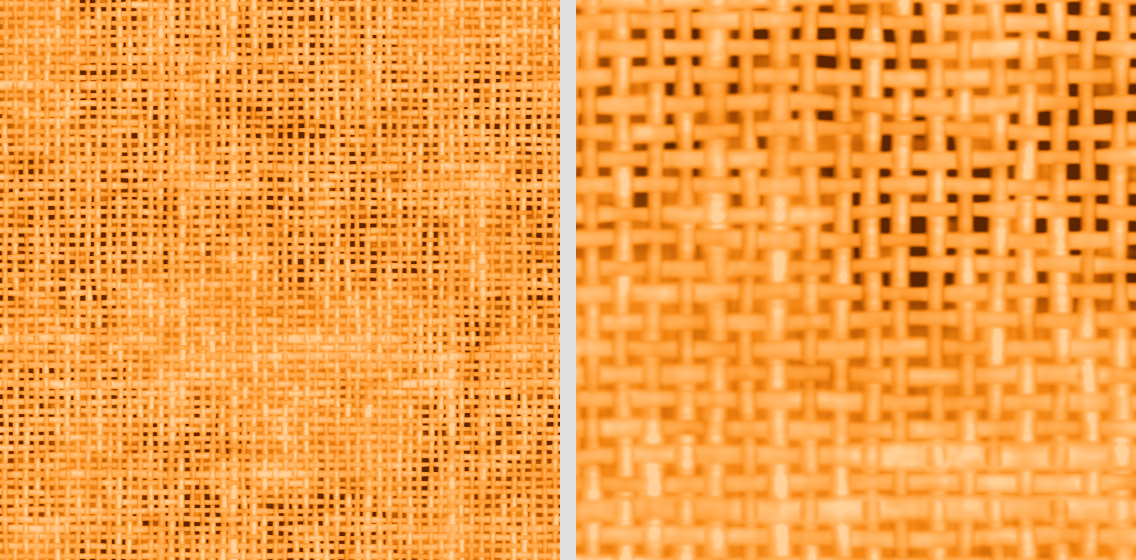
Left, the full canvas; right, a detail of the centre.
Write a Shadertoy shader that draws this texture.

```glsl
const float PI = 3.14159;
const float WARP_COUNT = 54.0;
const float WEFT_COUNT = 62.0;

// Tone ramp from deep gap to sunlit fibre
const vec3 RAMP[7] = vec3[7](
    vec3(0.36, 0.14, 0.00), vec3(0.72, 0.34, 0.01), vec3(0.95, 0.52, 0.07),
    vec3(0.99, 0.61, 0.20), vec3(1.00, 0.67, 0.31), vec3(1.00, 0.73, 0.43),
    vec3(1.00, 0.82, 0.60));

float hash(vec2 p, float seed) {
    vec3 q = fract(vec3(p, seed) * vec3(0.1031, 0.1137, 0.0973));
    q += dot(q, q.yzx + 33.33);
    return fract((q.x + q.y) * q.z);
}

// Value noise that wraps after the given number of cells
float noise(vec2 p, vec2 period, float seed) {
    vec2 cell = floor(p);
    vec2 f = fract(p);
    f = f * f * (3.0 - 2.0 * f);
    vec2 a = mod(cell, period);
    vec2 b = mod(cell + 1.0, period);
    return mix(mix(hash(a, seed), hash(vec2(b.x, a.y), seed), f.x),
               mix(hash(vec2(a.x, b.y), seed), hash(b, seed), f.x), f.y);
}

float tiledNoise(vec2 uv, vec2 cells, float seed) {
    return noise(uv * cells, cells, seed);
}

// Parallel yarns, p.x along and p.y across: coverage, lightness, side highlight
vec3 yarns(vec2 p, float count, float halfWidth, float base, float seed) {
    float across = p.y * count;
    vec3 top = vec3(0.0, base, 0.0);
    for (int k = -1; k <= 1; k++) {
        float slot = floor(across) + float(k);
        float id = mod(slot, count);

        // Uneven spinning: thick slubs, changing width and drifting path
        float slub = smoothstep(0.72, 1.0, hash(vec2(id, 7.0), seed));
        slub *= smoothstep(0.25, 0.75, noise(vec2(p.x * 5.0, id), vec2(5.0, count), seed + 1.0));
        float swell = noise(vec2(p.x * 30.0, id), vec2(30.0, count), seed + 2.0) - 0.5;
        float drift = noise(vec2(p.x * 13.0, id), vec2(13.0, count), seed + 3.0) - 0.5;
        float radius = halfWidth + 0.15 * swell + 0.26 * slub;
        float d = (across - slot - 0.5 - 0.24 * drift) / radius;

        float cover = 1.0 - smoothstep(0.45, 1.10, abs(d));
        float light = base + 0.10 * slub + 0.22 * swell - 0.14 * d * d;
        float shine = exp(-4.5 * (d - 0.15) * (d - 0.15)) * (0.9 + 0.7 * swell);
        if (cover > top.x) top = vec3(cover, light, shine);
    }
    return top;
}

vec3 rampColor(float tone) {
    float t = clamp(tone, 0.0, 1.0) * 6.0;
    int i = min(int(t), 5);
    return mix(RAMP[i], RAMP[i + 1], t - float(i));
}

void mainImage(out vec4 fragColor, in vec2 fragCoord) {
    vec2 uv = fragCoord / iResolution.xy;
    vec2 counts = vec2(WARP_COUNT, WEFT_COUNT);

    // Loose patches, with each gap differing in depth
    float openness = 0.45 * tiledNoise(uv, vec2(6.0, 5.0), 11.0)
                   + 0.30 * tiledNoise(uv, vec2(15.0, 13.0), 12.0)
                   + 0.25 * tiledNoise(uv, vec2(26.0, 6.0), 13.0);
    openness = smoothstep(0.34, 0.66, openness);
    float depth = openness * smoothstep(0.05, 0.55, tiledNoise(uv, counts, 14.0));
    float gap = mix(0.33, 0.02, depth);

    // Alternate crossings carry the upright yarn over the level one
    vec2 thread = floor(uv * counts);
    vec2 bump = sin(PI * fract(uv * counts));
    float rise = mod(thread.x + thread.y, 2.0) * smoothstep(0.0, 0.6, bump.x * bump.y);

    // Upright yarns shine between the level ones and where they rise
    vec3 weft = yarns(uv, WEFT_COUNT, 0.39 - 0.04 * openness, 0.64, 21.0);
    vec3 warp = yarns(uv.yx, WARP_COUNT, 0.42 - 0.04 * openness, 0.42, 41.0);
    float pressed = weft.x * (1.0 - rise);
    float upright = warp.y + (0.36 + 0.12 * rise) * warp.z * (1.0 - 0.6 * pressed);
    float tone = mix(gap, upright, warp.x);

    // Level yarns pass over the remaining crossings
    tone = mix(tone, weft.y + 0.08 * weft.z, weft.x * (1.0 - 0.75 * rise * warp.x));

    // Fibre grain and broad uneven dye
    float grain = tiledNoise(uv, vec2(90.0, 210.0), 61.0)
                + tiledNoise(uv, vec2(210.0, 90.0), 62.0) - 1.0;
    float streak = tiledNoise(uv, vec2(4.0, 31.0), 63.0)
                 + tiledNoise(uv, vec2(27.0, 4.0), 64.0) - 1.0;
    tone = 0.58 + 1.15 * (tone - 0.56);
    tone += (0.15 * grain + 0.13 * streak) * smoothstep(0.1, 0.5, tone);
    tone -= 0.04 * (openness - 0.5);

    fragColor = vec4(rampColor(tone), 1.0);
}
```
